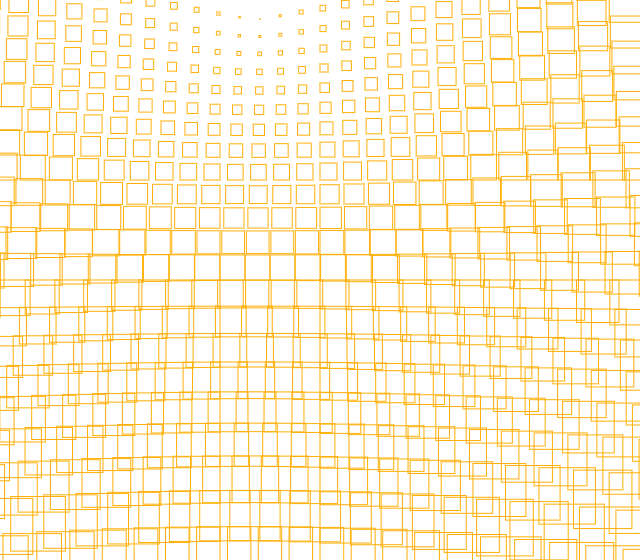
Give the GLSL for this pattern, as a WebGL 1 fragment shader.

```glsl
precision highp float;

uniform vec2 u_resolution;

// Lengths below are in grid cells
const float CELLS_ACROSS = 32.0;
const vec2 VANISHING_POINT = vec2(13.5, 16.5);
const vec2 CONE_TIP = vec2(12.79, 27.08);
const float CAMERA_DISTANCE = 60.0;
const float HALF_SIZE_SLOPE = 1.0 / 24.0;
const float STROKE_WIDTH = 0.05;
const vec3 PAPER = vec3(1.0);
const vec3 AMBER = vec3(1.0, 0.685, 0.02);

// Magnification of a flat grid point lifted onto the cone
float perspective(vec2 gridPoint) {
    return 1.0 / (1.0 - distance(gridPoint, CONE_TIP) / CAMERA_DISTANCE);
}

vec2 project(vec2 gridPoint) {
    return VANISHING_POINT + (gridPoint - VANISHING_POINT) * perspective(gridPoint);
}

// Fixed-point inverse of project()
vec2 unproject(vec2 p) {
    vec2 gridPoint = p;
    for (int i = 0; i < 10; i++) {
        gridPoint = VANISHING_POINT + (p - VANISHING_POINT) / perspective(gridPoint);
    }
    return gridPoint;
}

// Box-filtered coverage of a square outline
float outline(vec2 offset, float halfSize, float pixel) {
    vec2 a = abs(offset);
    float edge = abs(max(a.x, a.y) - halfSize);
    float coverage = (0.5 * (STROKE_WIDTH + pixel) - edge) / pixel;
    return clamp(coverage, 0.0, min(1.0, STROKE_WIDTH / pixel));
}

void main() {
    float pixel = CELLS_ACROSS / u_resolution.x;
    vec2 p = gl_FragCoord.xy * pixel;
    vec2 nearest = floor(unproject(p) + 0.5);

    // Overlay the outlines of every square that can reach this point
    float bare = 1.0;
    for (int row = -2; row <= 2; row++) {
        for (int column = -2; column <= 2; column++) {
            vec2 node = nearest + vec2(float(column), float(row));
            float halfSize = distance(node, CONE_TIP) * HALF_SIZE_SLOPE * perspective(node);
            bare *= 1.0 - outline(p - project(node), halfSize, pixel);
        }
    }

    gl_FragColor = vec4(mix(AMBER, PAPER, bare), 1.0);
}
```
